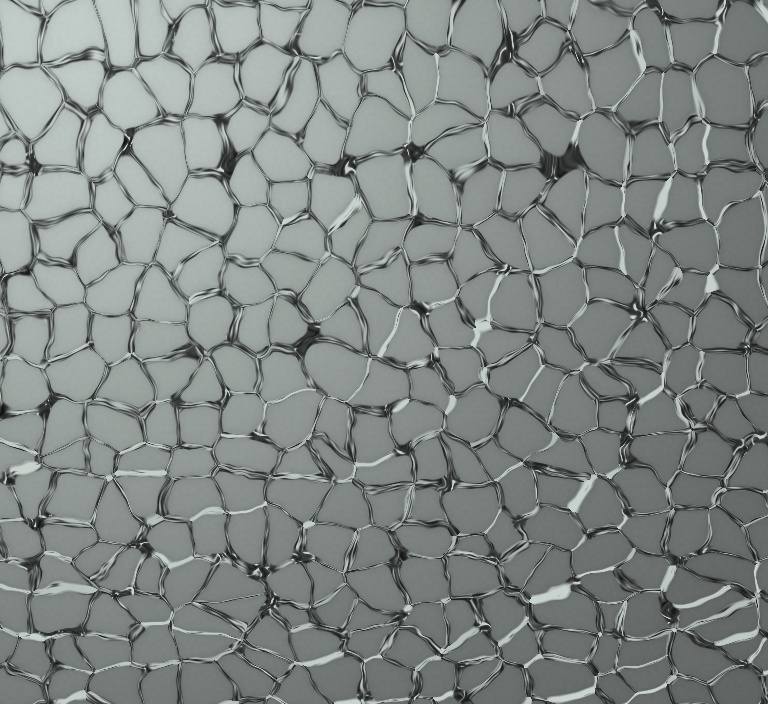
A Shadertoy shader for this texture:

```glsl
// Crackled safety glass: smooth grey panes split by glinting cracks and dark splintered knots.

const vec3 GLASS_TINT = vec3(0.968, 1.018, 0.995);
const vec2 LAMP = vec2(0.05, 1.0);
const float CELLS = 15.8;

vec2 hash2(vec2 p) {
    vec3 q = fract(vec3(p.xyx) * vec3(0.1031, 0.1030, 0.0973));
    q += dot(q, q.yzx + 33.33);
    return fract((q.xx + q.yz) * q.zy);
}

float gradientDot(vec2 cell, vec2 offset) {
    float angle = 6.2832 * hash2(cell + 71.0).x;
    return dot(vec2(cos(angle), sin(angle)), offset);
}

float gradientNoise(vec2 p) {
    vec2 i = floor(p), f = fract(p);
    vec2 u = f * f * f * (f * (f * 6.0 - 15.0) + 10.0);
    vec2 e = vec2(1.0, 0.0);
    float low = mix(gradientDot(i, f), gradientDot(i + e, f - e), u.x);
    float high = mix(gradientDot(i + e.yx, f - e.yx), gradientDot(i + e.xx, f - e.xx), u.x);
    return 1.4 * mix(low, high, u.y);
}

vec2 warp(vec2 p, float frequency, float amount) {
    vec2 q = p * frequency;
    return p + amount * vec2(gradientNoise(q), gradientNoise(q + 37.7));
}

vec2 seedPoint(vec2 cell) {
    return cell + 0.5 + 0.84 * (hash2(cell) - 0.5);
}

struct Crack {
    float dist;     // distance to the nearest cell border
    float rounded;  // same distance with corners filled in
    float width;    // half width, blended between borders
    vec2 normal;    // normal of the nearest border
    vec2 random;    // values shared by both sides of the border
    vec2 cell;
};

Crack findCrack(vec2 p, float rounding) {
    Crack c;
    vec2 base = floor(p), nearest = vec2(0.0);
    float best = 1e3;
    for (int k = 0; k < 9; k++) {
        vec2 cell = base + vec2(k % 3 - 1, k / 3 - 1);
        vec2 d = seedPoint(cell) - p;
        if (dot(d, d) < best) {
            best = dot(d, d);
            nearest = d;
            c.cell = cell;
        }
    }
    c.dist = 1e3;
    float total = 1e-9, widths = 0.0;
    for (int k = 0; k < 25; k++) {
        if (k == 12) continue;
        vec2 cell = c.cell + vec2(k % 5 - 2, k / 5 - 2);
        vec2 d = seedPoint(cell) - p;
        vec2 n = normalize(d - nearest);
        float border = dot(0.5 * (d + nearest), n);
        vec2 random = hash2(cell + c.cell + 13.0);
        float weight = exp(-border / rounding);
        total += weight;
        widths += weight * (0.03 + 0.08 * random.x * random.x);
        if (border < c.dist) {
            c.dist = border;
            c.normal = n;
            c.random = random;
        }
    }
    c.rounded = -rounding * log(total);
    c.width = widths / total;
    return c;
}

// Brightness of the lit background behind the glass
float backdrop(vec2 uv) {
    vec2 d = uv - LAMP;
    return 0.375 + 0.41 * exp(-1.4 * dot(d, d));
}

// Brightness inside a crack: fine long streaks, lit where the crack faces the lamp
float crackTone(Crack c, vec2 p, vec2 away, float light) {
    vec2 ray = normalize(away + vec2(1e-4, 0.0));
    float side = dot(c.normal, ray) < 0.0 ? -1.0 : 1.0;
    vec2 n = c.normal * side;
    float across = -c.dist * side / c.width;
    float along = dot(p, vec2(-n.y, n.x));
    vec2 offset = c.random * 90.0;
    float streak = gradientNoise(vec2(along * 1.8, across * 1.4) + offset);
    float fiber = gradientNoise(vec2(along * 3.5, c.dist * side * 26.0) + offset.yx);
    float facing = pow(abs(dot(n, ray)), 2.0);
    float reach = 0.25 + 0.75 * smoothstep(0.2, 0.95, length(away));
    float glint = facing * reach * (0.4 + 0.8 * c.random.y);
    float lit = smoothstep(0.12, 0.75, glint + 0.5 * streak + 0.4 * fiber - 0.12 * across);
    float shade = light * clamp(0.66 + 0.4 * streak + 0.5 * fiber, 0.28, 1.1);
    float rim = 1.0 - 0.2 * smoothstep(0.5, 1.0, abs(across));
    return mix(shade, 0.68 + 0.14 * c.random.y, lit) * rim;
}

void mainImage(out vec4 fragColor, in vec2 fragCoord) {
    vec2 uv = fragCoord / iResolution.y;
    vec2 away = uv - LAMP;
    float light = backdrop(uv);

    // Cells grow flatter toward the bottom, and their borders bend
    vec2 p = vec2(CELLS * uv.x, (20.5 - 4.5 * uv.y) * uv.y) + 20.0;
    p = warp(warp(p, 0.8, 0.24), 2.6, 0.05);
    float clump = smoothstep(-0.1, 0.6, gradientNoise(p * 1.1 + 5.0));
    Crack c = findCrack(p, mix(0.025, 0.105, clump));
    c.width *= 0.9 + 0.3 * smoothstep(0.2, 1.0, length(away));
    c.width *= 1.0 + 0.5 * gradientNoise(p * 2.3 + 9.0);

    // Panes, softly shaded next to the cracks
    float pane = light + 0.02 * (hash2(c.cell + 4.0).x - 0.5);
    pane *= 1.0 - 0.08 * exp(-15.0 * max(c.rounded - c.width, 0.0));
    pane += 0.01 * gradientNoise(uv * 170.0);

    // Splintered knots where cracks meet
    float grit = gradientNoise(warp(p, 3.0, 0.3) * vec2(8.0, 5.5));
    float knotTone = 0.21 + 0.16 * grit + 0.5 * smoothstep(0.2, 0.6, grit);
    float knot = smoothstep(0.012, 0.06, c.dist - c.rounded);
    float broken = mix(crackTone(c, p, away, light), knotTone, knot);

    float soft = 1.0 * CELLS / iResolution.y;
    float tone = mix(broken, pane, smoothstep(c.width - soft, c.width + soft, c.rounded));
    fragColor = vec4(clamp(tone * GLASS_TINT, 0.0, 1.0), 1.0);
}
```
